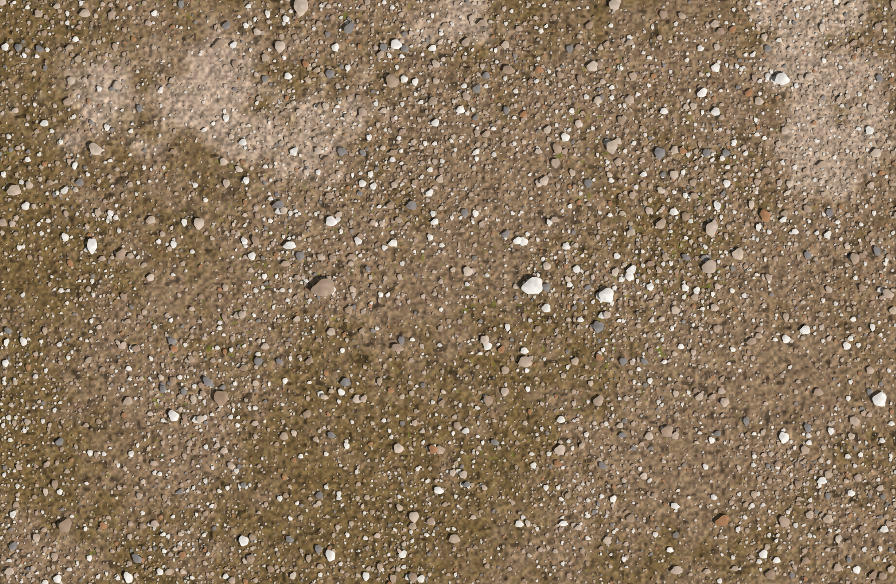
This texture is drawn by a WebGL 2 fragment shader. Its source:

```glsl
#version 300 es
precision highp float;
// Dry stony ground seen from above: mossy brown soil with bare sandy patches,
// built from value noise, then strewn with jittered grids of pebbles from
// fine grit to stones, each lit from the lower right with a short shadow.
uniform vec2 u_resolution;
out vec4 fragColor;

const vec2 LIGHT = vec2(0.83, -0.55);

float hash(vec2 p) {
  return fract(sin(dot(p, vec2(127.1, 311.7))) * 43758.5);
}

float noise(vec2 p) {
  vec2 i = floor(p), f = fract(p);
  f = f * f * (3.0 - 2.0 * f);
  return mix(mix(hash(i), hash(i + vec2(1, 0)), f.x),
             mix(hash(i + vec2(0, 1)), hash(i + vec2(1, 1)), f.x), f.y);
}

float fbm(vec2 p) {
  float sum = 0.0, amp = 0.533;
  for (int i = 0; i < 4; i++) {
    sum += amp * noise(p);
    p = mat2(1.6, 1.2, -1.2, 1.6) * p + 17.3;
    amp *= 0.5;
  }
  return sum;
}

// Soft round patch, 1 at its centre
float patchAt(vec2 p, vec2 centre, float size) {
  vec2 d = (p - centre) / size;
  return exp(-dot(d, d));
}

// Bare sand along the upper edge, broken up by noise
float sandCover(vec2 p) {
  float s = patchAt(p, vec2(0.36, 0.84), 0.12) + patchAt(p, vec2(0.54, 0.78), 0.10)
          + patchAt(p, vec2(0.13, 0.84), 0.10) + patchAt(p, vec2(0.77, 1.01), 0.10)
          + patchAt(p, vec2(1.44, 0.75), 0.11) + patchAt(p, vec2(1.40, 0.99), 0.16);
  return smoothstep(0.35, 0.85, s * 0.85 + (fbm(p * 16.0) - 0.5) * 1.3);
}

vec3 soilColour(vec2 p, float sand) {
  vec3 moss = vec3(0.45, 0.37, 0.24), earth = vec3(0.54, 0.45, 0.35);
  float dry = 0.6 * fbm(p * 3.5 + 4.0) + 0.4 * fbm(p * 34.0);
  vec3 col = mix(moss, earth, smoothstep(0.36, 0.62, dry));
  col = mix(col, vec3(0.71, 0.625, 0.545), sand * 0.9);

  // Crumbs, small relief and dark pits
  float crumbs = 0.4 * noise(p * 110.0) + 0.6 * noise(p * 260.0);
  float relief = noise(p * 150.0) - noise(p * 150.0 + LIGHT * 0.8);
  col *= 1.02 + 0.62 * (crumbs - 0.5) + 0.32 * relief;
  float pits = smoothstep(0.24, 0.08, noise(p * 105.0 + 9.0));
  col *= 1.0 - 0.34 * pits * (1.0 - 0.6 * sand);

  // Sparse green shoots
  float shoots = smoothstep(0.88, 0.97, noise(p * 130.0 + 31.0));
  shoots *= smoothstep(0.50, 0.70, noise(p * 7.0 + 3.0)) * (1.0 - sand);
  return mix(col, vec3(0.46, 0.50, 0.17), shoots * 0.6);
}

vec3 stoneColour(float kind, float tone) {
  vec3 col = mix(vec3(0.65, 0.55, 0.46), vec3(0.82, 0.75, 0.68), tone);
  col = mix(col, vec3(0.93, 0.91, 0.88), step(0.70, kind));
  col = mix(col, vec3(0.55, 0.53, 0.52), step(kind, 0.13));
  return mix(col, vec3(0.68, 0.50, 0.36), step(kind, 0.06));
}

// Lumpy ellipse: 1 on the outline
float stoneShape(vec2 d, float radius, float turn, float stretch) {
  float c = cos(turn), s = sin(turn);
  d = mat2(c, -s, s, c) * d * vec2(1.0, stretch) / radius;
  float a = atan(d.y, d.x);
  return length(d) * (1.0 + 0.08 * sin(3.0 * a + turn * 5.0) + 0.05 * sin(5.0 * a + turn * 9.0));
}

// One grid of stones; dust blends them into the ground
vec3 strew(vec3 ground, vec2 p, float cells, float density, float dust) {
  vec3 col = ground;
  vec2 q = p * cells, base = floor(q);
  float pixel = cells / u_resolution.y;
  for (int y = -1; y <= 1; y++)
  for (int x = -1; x <= 1; x++) {
    vec2 id = base + vec2(x, y), seed = id + cells * 3.7;
    float crowd = mix(0.35, 1.65, noise(id / cells * 6.0 + 2.0));
    if (hash(seed) > density * crowd) continue;
    vec2 jitter = vec2(hash(seed + 11.3), hash(seed + 23.9));
    vec2 d = q - id - 0.15 - 0.7 * jitter;
    float size = hash(seed + 37.1), turn = 6.283 * hash(seed + 41.7);
    float radius = mix(0.22, 0.44, size * size);
    float stretch = mix(1.0, 1.6, hash(seed + 53.2));
    float soft = 0.55 * pixel / radius;
    float shadow = stoneShape(d + LIGHT * radius * 0.6, radius, turn, stretch);
    col *= 1.0 - 0.62 * (1.0 - dust) * smoothstep(1.0 + soft, 0.9 - soft, shadow);
    float body = stoneShape(d, radius, turn, stretch);
    vec3 stone = stoneColour(hash(seed + 67.7), hash(seed + 71.9));
    stone *= 0.98 + 0.14 * dot(d / radius, LIGHT) + 0.16 * (noise(p * 170.0) - 0.5);
    stone = mix(stone, ground, dust);
    col = mix(col, stone, smoothstep(1.0 + soft, 1.0 - soft, body));
  }
  return col;
}

void main() {
  vec2 p = gl_FragCoord.xy / u_resolution.y;
  float sand = sandCover(p);
  vec3 col = soilColour(p, sand);
  col = strew(col, p, 150.0, 0.38, 0.28);
  col = strew(col, p, 92.0, 0.33, 0.12);
  col = strew(col, p, 56.0, 0.21, 0.04);
  col = strew(col, p, 33.0, 0.08, 0.0);
  col = strew(col, p, 21.0, 0.025, 0.0);
  fragColor = vec4(clamp(col, 0.0, 1.0), 1.0);
}
```
